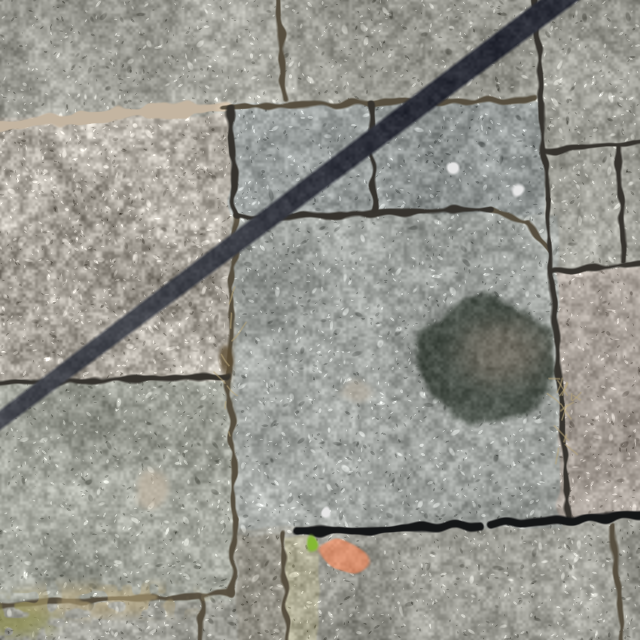
Reproduce this texture procedurally as a Shadertoy shader.

```glsl
// Weathered stone paving with dirty joints, a slanting pole shadow, a damp patch and a fallen leaf.

// Joint ends as (start, end)
const vec4 DARK[9] = vec4[9](
    vec4(.368, .66, .765, .672), vec4(.853, .763, 1.02, .78), vec4(.358, .833, .368, .659),
    vec4(.579, .84, .586, .673), vec4(.835, 1.02, .855, .69), vec4(.855, .69, .888, .19),
    vec4(.866, .576, 1.02, .587), vec4(-.02, .401, .355, .412), vec4(.966, .77, .974, .59));
const vec4 EARTHY[11] = vec4[11](
    vec4(.35, .833, .835, .846), vec4(.765, .672, .825, .655), vec4(.825, .655, .858, .61),
    vec4(-.02, .055, .362, .072), vec4(.434, 1.02, .445, .846), vec4(.368, .659, .357, .42),
    vec4(.357, .42, .368, .19), vec4(.368, .19, .362, .072), vec4(.316, .068, .316, -.02),
    vec4(.443, .165, .449, -.02), vec4(.957, .18, .974, -.02));

float hash(vec2 p) {
    vec3 q = fract(vec3(p.xyx) * .1031);
    q += dot(q, q.yzx + 33.33);
    return fract((q.x + q.y) * q.z);
}
vec2 hash2(vec2 p) { return vec2(hash(p), hash(p + 71.7)); }

float noise(vec2 p) {
    vec2 i = floor(p), f = fract(p);
    f = f * f * (3. - 2. * f);
    return mix(mix(hash(i), hash(i + vec2(1, 0)), f.x),
               mix(hash(i + vec2(0, 1)), hash(i + 1.), f.x), f.y);
}

// Layered noise centred on zero
float fbm(vec2 p) {
    float sum = -.48, amp = .5;
    for (int i = 0; i < 5; i++) {
        sum += amp * noise(p);
        p = mat2(1.6, 1.2, -1.2, 1.6) * p + 17.3;
        amp *= .5;
    }
    return sum;
}

float segment(vec2 p, vec4 s) {
    vec2 d = s.zw - s.xy, q = p - s.xy;
    return length(q - d * clamp(dot(q, d) / dot(d, d), 0., 1.));
}

// Soft-edged coverage of a distance below a radius
float cover(float d, float r, float soft) { return 1. - smoothstep(r - soft, r + soft, d); }
float blob(vec2 p, vec2 c, vec2 r, float soft) { return cover(length((p - c) / r), 1., soft); }

void slab(inout vec3 col, vec2 p, vec2 lo, vec2 hi, vec3 tone) {
    vec2 d = min(p - lo, hi - p);
    col = mix(col, tone, smoothstep(-.003, .003, min(d.x, d.y)));
}

// Joint with a pale worn lip and a ragged core
void joint(inout vec3 col, vec2 p, vec4 s, float w, vec3 tone) {
    float d = segment(p, s);
    col *= 1. + .05 * cover(d, w * 2.8, w * 1.3);
    col = mix(col, tone, cover(d, w * (.45 + 1.1 * noise(p * 55.)), .0022));
}

// Scattered elongated chips, one per grid cell at most
float chips(vec2 p, float amount, float seed) {
    vec2 id = floor(p) + seed, q = fract(p) - .3 - .4 * hash2(id);
    float a = 6.283 * hash(id + 9.);
    q = mat2(cos(a), sin(a), -sin(a), cos(a)) * q;
    return cover(length(q * vec2(1, 1.9)), .1 + .16 * hash(id + 4.), .09) * step(hash(id + 2.), amount);
}

void mainImage(out vec4 fragColor, in vec2 fragCoord) {
    vec2 p = fragCoord / iResolution.xy;
    vec2 w = p + .009 * (vec2(noise(p * 38.), noise(p * 38. + 50.)) - .5);
    vec3 sand = vec3(.77, .71, .63), straw = vec3(.72, .65, .48);

    // Slab colours
    vec3 col = vec3(.60, .60, .57);
    slab(col, w, vec2(-.1, .40), vec2(.36, .82), vec3(.66, .64, .605));
    slab(col, w, vec2(-.1, .06), vec2(.365, .405), vec3(.605, .615, .58));
    slab(col, w, vec2(.36, .66), vec2(.85, .84), vec3(.57, .59, .585));
    slab(col, w, vec2(.367, .175), vec2(.875, .665), vec3(.61, .625, .61));
    slab(col, w, vec2(.872, .19), vec2(1.1, .58), vec3(.64, .61, .58));
    slab(col, w, vec2(.37, -.1), vec2(.445, .165), vec3(.54, .53, .49));
    slab(col, w, vec2(.447, -.1), vec2(.497, .16), vec3(.66, .65, .56));

    // Mottling, grain and chips, coarser on the left slab
    float rough = 1. + .5 * cover(abs(p.x - .16), .19, .02) * cover(abs(p.y - .61), .2, .03);
    float grain = .26 * fbm(p * 9.) + .17 * (noise(p * 85.) - .5) + .13 * (noise(p * 210.) - .5);
    col += grain * rough;
    for (float s = 0.; s < 3.; s++) {
        vec2 q = w * (36. + 27. * s);
        col += .17 * chips(q, .16 * rough, 5. + s * 13.) - .14 * chips(q + .4, .14, 60. + s * 17.);
    }
    col = mix(col, sand, .55 * blob(w, vec2(.238), vec2(.026, .03), .35));
    col = mix(col, sand, .4 * blob(w, vec2(.56, .388), vec2(.024, .016), .5));

    // Mortar and joints
    joint(col, w, vec4(-.02, .806, .35, .834), .009, sand);
    for (int i = 0; i < 11; i++) joint(col, w, EARTHY[i], .0042, vec3(.34, .31, .25));
    for (int i = 0; i < 9; i++) joint(col, w, DARK[i], .0043, vec3(.21, .20, .18));

    // Damp patch, stopped by the right-hand joint
    float edge = length((w - vec2(.762, .438)) / vec2(.11, .094)) + .4 * fbm(p * 22.);
    float core = blob(w, vec2(.785, .45), vec2(.06, .045), .7);
    vec3 wet = mix(vec3(.30, .33, .30), vec3(.43, .42, .38), core) + .65 * grain;
    col = mix(col, wet, cover(edge, 1., .1) * cover(p.x, .866, .004));

    // Soil, moss and dry strands along the joints
    float tuft = smoothstep(.38, .62, noise(p * 75.));
    col = mix(col, vec3(.36, .30, .20), .8 * blob(w, vec2(.353, .44), vec2(.012, .022), .4));
    col = mix(col, vec3(.55, .55, .30), .7 * tuft * blob(w, vec2(.03, .035), vec2(.055, .03), .6));
    col = mix(col, straw, .55 * tuft * blob(w, vec2(.17, .062), vec2(.13, .026), .6));
    for (int i = 0; i < 24; i++) {
        vec2 r = hash2(vec2(i, 8)), t = hash2(vec2(i, 29)) - .5;
        vec2 root = i > 15 ? vec2(.352, .3) + r * vec2(.015, .24) : vec2(.868, .29) + r * vec2(.03, .14);
        col = mix(col, straw, .6 * cover(segment(w, vec4(root, root + t * .05)), .0012, .0015));
    }

    // Deep gap below the large slab
    float gap = min(segment(w, vec4(.465, .168, .752, .179)), segment(w, vec4(.77, .181, 1.02, .196)));
    col = mix(col, vec3(.08, .085, .09), cover(gap, .0062, .002));

    // Pole shadow, widening to the upper right
    float shade = cover(segment(p, vec4(-.03, .321, .92, 1.035)), mix(.0125, .0195, p.x), .0035);
    vec3 shadow = mix(vec3(.27, .28, .31), vec3(.17, .18, .22), smoothstep(.2, .6, p.x));
    col = mix(col, shadow + .4 * grain, shade);

    // Pebbles, sprout and leaf
    float pebbles = blob(w, vec2(.509, .199), vec2(.007, .01), .3) + blob(w, vec2(.707, .737), vec2(.01), .3);
    col = mix(col, vec3(.9), pebbles + blob(w, vec2(.808, .702), vec2(.008, .01), .4));
    col = mix(col, vec3(.52, .72, .20), blob(w, vec2(.488, .151), vec2(.01, .012), .35));
    vec2 leaf = mat2(.955, .296, -.296, .955) * (w - vec2(.537, .131));
    col = mix(col, vec3(.84, .56, .43) + .5 * grain, blob(leaf, vec2(0), vec2(.041, .021), .12));

    fragColor = vec4(clamp(col, 0., 1.), 1);
}
```
